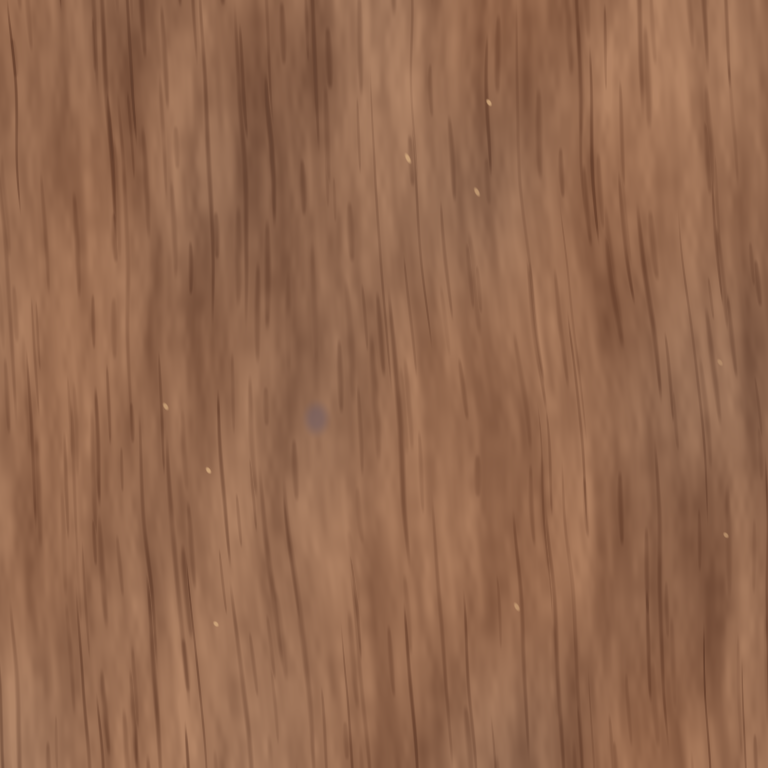
Write a WebGL 1 fragment shader that draws this texture.

```glsl
precision highp float;
uniform vec2 u_resolution;

const vec3 DEEP = vec3(0.29, 0.18, 0.135);
const vec3 DARK = vec3(0.43, 0.28, 0.20);
const vec3 LIGHT = vec3(0.665, 0.488, 0.37);
const vec3 SPECK = vec3(0.84, 0.68, 0.50);
const vec3 STAIN = vec3(0.44, 0.36, 0.38);
const vec2 STAIN_POS = vec2(0.412, 0.455);
const float BASE_TONE = 0.68;
const float GRAIN_LEAN = 0.05;
const float BLOTCH_LEAN = 0.16;
const float BLOTCH_GAIN = 0.62;
const float STREAK_GAIN = 0.48;
const float FIBRE_GAIN = 0.36;
const float FINE_GAIN = 0.20;
const float PORE_GAIN = 0.68;
const float FLECK_GAIN = 0.36;
const float SPECK_RADIUS = 0.0042;
const int SPECK_COUNT = 9;

float hash(vec2 p) {
  return fract(sin(dot(p, vec2(127.1, 311.7))) * 43758.5453);
}

float noise(vec2 p) {
  vec2 cell = floor(p);
  vec2 f = fract(p);
  f = f * f * (3.0 - 2.0 * f);
  float low = mix(hash(cell), hash(cell + vec2(1.0, 0.0)), f.x);
  float high = mix(hash(cell + vec2(0.0, 1.0)), hash(cell + 1.0), f.x);
  return mix(low, high, f.y);
}

// Noise centred on zero
float vary(vec2 p) {
  return noise(p) - 0.5;
}

// Tapered dark lines along the grain, one candidate per grid cell
float pores(vec2 p, vec2 grid, float width, float density, float seed) {
  vec2 q = p * grid;
  float ink = 0.0;
  for (int j = -1; j <= 1; j++) {
    for (int i = -1; i <= 1; i++) {
      vec2 cell = floor(q) + vec2(float(i), float(j));
      vec2 key = cell + seed;
      vec2 d = q - cell - vec2(hash(key), hash(key + 17.3));
      float along = d.y / mix(0.3, 0.98, hash(key + 31.7));
      float taper = max(1.0 - along * along, 0.0);
      float w = width * mix(0.55, 1.25, hash(key + 47.9)) * (0.5 + 0.5 * taper);
      float line = 1.0 - smoothstep(0.1 * w, w, abs(d.x) / grid.x);
      float present = step(hash(key + 61.1), density);
      float strength = mix(0.4, 1.0, hash(key + 73.7));
      ink = max(ink, present * strength * line * smoothstep(0.0, 0.5, taper));
    }
  }
  return ink;
}

// Small pale grains scattered over the surface
float specks(vec2 p) {
  float cover = 0.0;
  for (int i = 0; i < SPECK_COUNT; i++) {
    vec2 key = vec2(float(i) * 3.7, 5.3);
    vec2 d = p - vec2(hash(key), mix(0.15, 0.95, hash(key + 9.1)));
    d.x += 0.4 * d.y;
    d.y *= mix(0.45, 1.0, hash(key + 21.3));
    float dotMask = 1.0 - smoothstep(0.3 * SPECK_RADIUS, SPECK_RADIUS, length(d));
    cover = max(cover, dotMask * mix(0.35, 1.0, hash(key + 37.1)));
  }
  return cover;
}

void main() {
  vec2 uv = gl_FragCoord.xy / u_resolution;

  // Bend the canvas so the grain wanders gently
  vec2 grain = uv;
  grain.x += GRAIN_LEAN * uv.y + 0.035 * vary(uv * vec2(3.0, 2.6) + 4.0);
  grain.x += 0.006 * vary(uv * vec2(16.0, 9.0) + 13.0);

  // Broad mottling over ever finer streaks
  vec2 slanted = vec2(uv.x - BLOTCH_LEAN * uv.y, uv.y);
  float blotch = 0.65 * vary(slanted * vec2(9.0, 3.2) + 2.0)
               + 0.55 * vary(slanted * vec2(20.0, 6.5) + 8.0);
  float tone = BASE_TONE + BLOTCH_GAIN * blotch;
  tone += STREAK_GAIN * vary(grain * vec2(34.0, 3.5) + 21.0);
  tone += FIBRE_GAIN * vary(grain * vec2(85.0, 9.0) + 35.0);
  tone += FINE_GAIN * vary(grain * vec2(150.0, 38.0) + 51.0);

  // Long pores and short flecks
  float breakup = 0.6 + 0.4 * noise(grain * vec2(30.0, 16.0) + 63.0);
  tone -= PORE_GAIN * breakup * pores(grain, vec2(22.0, 4.0), 0.0046, 0.62, 3.0);
  tone -= FLECK_GAIN * pores(grain, vec2(38.0, 11.0), 0.0055, 0.34, 90.0);

  // Tone to brown, with slight drift between red and yellow
  vec3 color = mix(DARK, LIGHT, clamp(tone, 0.0, 1.12));
  color = mix(color, DEEP, clamp(-tone, 0.0, 1.0));
  float warmth = vary(slanted * vec2(6.0, 4.0) + 77.0);
  color += warmth * vec3(0.012, -0.012, -0.025);

  // Faint bluish stain and pale specks
  float stain = 1.0 - smoothstep(0.006, 0.026, length((uv - STAIN_POS) * vec2(1.2, 0.9)));
  color = mix(color, STAIN, 0.6 * stain);
  color = mix(color, SPECK, specks(uv));

  gl_FragColor = vec4(color, 1.0);
}
```
